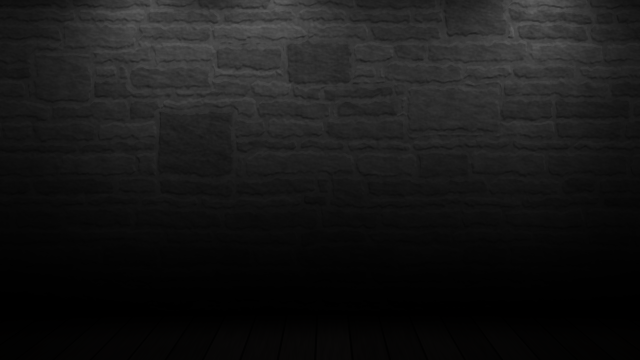
Write a WebGL 2 fragment shader that draws this background.

```glsl
#version 300 es
precision highp float;
// Dark rough stone wall under three ceiling spotlights, above a dim plank floor.

uniform vec2 u_resolution;
out vec4 fragColor;

float hash(vec2 p) {
    return fract(sin(dot(p, vec2(127.1, 311.7))) * 43758.55);
}

vec2 gradient(vec2 cell) {
    float angle = 6.2832 * hash(cell);
    return vec2(cos(angle), sin(angle));
}

float noise(vec2 p) {
    vec2 i = floor(p), f = p - i;
    vec2 u = f * f * f * (f * (f * 6.0 - 15.0) + 10.0);
    vec2 e = vec2(1.0, 0.0);
    float low = mix(dot(gradient(i), f), dot(gradient(i + e), f - e), u.x);
    float high = mix(dot(gradient(i + e.yx), f - e.yx), dot(gradient(i + 1.0), f - 1.0), u.x);
    return mix(low, high, u.y);
}

float fbm(vec2 p) {
    float sum = 0.0, amplitude = 0.6;
    for (int i = 0; i < 4; i++) {
        sum += amplitude * noise(p);
        p = mat2(1.6, 1.2, -1.2, 1.6) * p + 7.3;
        amplitude *= 0.55;
    }
    return sum;
}

float roundBox(vec2 p, vec2 halfSize, float radius) {
    vec2 q = abs(p) - halfSize + radius;
    return length(max(q, 0.0)) + min(max(q.x, q.y), 0.0) - radius;
}

// Splits a line into uneven cells: returns start, end and index.
vec3 unevenCell(float x, float seed, float jitter) {
    float id = floor(x);
    if (x < id + jitter * hash(vec2(id, seed))) id -= 1.0;
    return vec3(id + jitter * hash(vec2(id, seed)),
                id + 1.0 + jitter * hash(vec2(id + 1.0, seed)), id);
}

// Distinct blocks set among the courses, darkest first: centre and half size.
const vec4 blocks[12] = vec4[12](
    vec4(0.544, 0.606, 0.103, 0.088), vec4(0.887, 0.831, 0.088, 0.055),
    vec4(0.995, 0.745, 0.093, 0.015), vec4(1.025, 0.701, 0.081, 0.021),
    vec4(1.322, 0.955, 0.083, 0.053), vec4(0.694, 0.843, 0.088, 0.030),
    vec4(0.475, 0.787, 0.109, 0.028), vec4(0.967, 0.468, 0.045, 0.040),
    vec4(0.175, 0.790, 0.078, 0.066), vec4(1.180, 0.800, 0.104, 0.025),
    vec4(1.260, 0.697, 0.125, 0.062), vec4(0.278, 0.903, 0.100, 0.033));

// Distance to the nearest stone in x, its random tone in y.
vec2 stones(vec2 p) {
    p += 0.009 * vec2(noise(p * 22.0), noise(p * 17.0 + 40.0)) + vec2(0.0, 0.012 * noise(p * 4.0));
    const vec2 size = vec2(0.205, 0.051);
    vec3 row = unevenCell(p.y / size.y, 3.0, 0.45);
    float offset = hash(vec2(row.z, 9.0));
    vec3 column = unevenCell(p.x / size.x + offset, row.z + 20.0, 0.75);
    vec2 center = 0.5 * size * vec2(column.x + column.y - 2.0 * offset, row.x + row.y);
    vec2 halfSize = 0.5 * size * vec2(column.y - column.x, row.y - row.x);
    float tone = hash(vec2(column.z, row.z));
    float d = roundBox(p - center, halfSize - vec2(0.005, 0.003 + 0.005 * tone), 0.012);
    for (int i = 0; i < 12; i++) {
        float block = roundBox(p - blocks[i].xy, blocks[i].zw, 0.01);
        d = min(max(d, 0.011 - block), block);
        if (block < 0.005) tone = 0.09 * float(i) - 0.25;
    }
    return vec2(d + 0.008 * noise(p * 45.0) + 0.004 * noise(p * 100.0), tone);
}

float relief(vec2 p) {
    float stone = smoothstep(0.003, -0.006, stones(p).x);
    // Slanted ridges read as chipped faces.
    float chips = abs(fbm(vec2(p.x * 11.0 + p.y * 8.0, p.y * 22.0)));
    return stone * (1.0 + 0.5 * fbm(p * vec2(16.0, 26.0)) - 1.2 * chips) + 0.16 * fbm(p * 60.0);
}

vec3 wall(vec2 p, float width) {
    float depth = 1.0 - p.y;
    // Light fades towards the floor and the two sides.
    float light = 0.197 * smoothstep(0.14, 0.98, p.y);
    light *= 0.5 + 0.5 * smoothstep(0.0, 0.5, p.x) * smoothstep(0.0, 0.35, width - p.x);
    light *= 1.0 - 0.35 * exp(-depth / 0.08);
    // Spotlight cones spread downwards from the top edge.
    for (int i = 0; i < 3; i++) {
        float x = width * (i == 0 ? 0.22 : (i == 1 ? 0.42 : 0.845));
        float spread = (p.x - x) / (0.13 + 0.7 * depth);
        light += (0.155 + 0.02 * float(i)) * exp(-spread * spread - depth / 0.16);
    }
    // Upper edges catch the light, lower edges fall into shade.
    vec2 stone = stones(p);
    float slope = relief(p) - relief(p + vec2(0.002, 0.005));
    float surface = mix(1.07, 0.88 + 0.24 * stone.y, smoothstep(0.004, -0.004, stone.x));
    surface += 0.4 * clamp(slope, -1.3, 0.5) + 0.22 * fbm(p * 26.0) + 0.1 * noise(p * 110.0);
    return vec3(max(light * surface, 0.0));
}

vec3 planks(vec2 p, float width) {
    // Seams meet at a point high on the wall.
    float perspective = 0.67 / (0.67 - p.y);
    float across = (p.x - 0.51 * width) * perspective / 0.104 + 0.3;
    float line = smoothstep(0.45, 0.49, abs(fract(across) - 0.5));
    float grain = fbm(vec2(across * 9.0, perspective * 12.0));
    float tone = 0.8 + 0.4 * hash(vec2(floor(across), 5.0)) + 0.4 * grain;
    float fade = smoothstep(0.14, 0.04, p.y) * exp(-pow((p.x / width - 0.5) / 0.45, 2.0));
    return vec3(0.029, 0.026, 0.025) * tone * fade * (1.0 - 0.75 * line);
}

void main() {
    vec2 p = gl_FragCoord.xy / u_resolution.y;
    float width = u_resolution.x / u_resolution.y;
    vec3 color = mix(planks(p, width), wall(p, width), smoothstep(0.128, 0.136, p.y));
    fragColor = vec4(color, 1.0);
}
```
